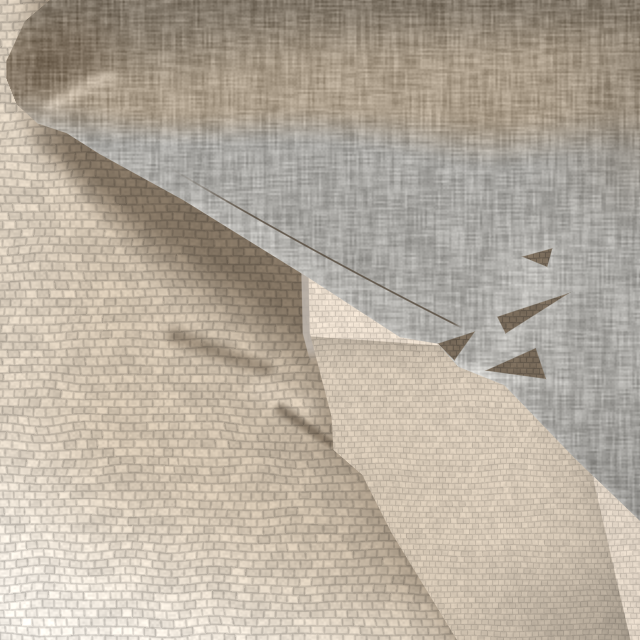
Reproduce this texture procedurally as a WebGL 1 fragment shader.

```glsl
precision highp float;

uniform vec2 u_resolution;

const vec3 CREAM = vec3(0.89, 0.84, 0.78);
const vec3 LINEN = vec3(0.785, 0.73, 0.655);
const vec3 BLEACHED = vec3(0.93, 0.91, 0.88);
const vec3 SHADE = vec3(0.43, 0.375, 0.31);
const vec3 SHEET_GREY = vec3(0.655, 0.65, 0.635);
const vec3 SHEET_BROWN = vec3(0.51, 0.47, 0.415);
const vec3 SHEET_TAN = vec3(0.67, 0.615, 0.54);
const vec2 COARSE_WEAVE = vec2(54.0, 76.0);
const vec2 FINE_WEAVE = vec2(100.0, 112.0);
const float SHADOW_STRENGTH = 0.83;

float hash(vec2 p) {
  return fract(sin(dot(p, vec2(127.1, 311.7))) * 43758.5453);
}

float noise(vec2 p) {
  vec2 i = floor(p), f = fract(p);
  f = f * f * (3.0 - 2.0 * f);
  return mix(mix(hash(i), hash(i + vec2(1.0, 0.0)), f.x),
             mix(hash(i + vec2(0.0, 1.0)), hash(i + 1.0), f.x), f.y);
}

float rise(float v, float a, float b, float amount) {
  return amount * clamp((v - a) / (b - a), 0.0, 1.0);
}

float cover(float d) {
  float w = 0.8 / u_resolution.y;
  return smoothstep(-w, w, d);
}

float segment(vec2 p, vec2 a, vec2 b) {
  vec2 ab = b - a;
  return length(p - a - ab * clamp(dot(p - a, ab) / dot(ab, ab), 0.0, 1.0));
}

float glow(vec2 p, vec2 a, vec2 b, float width) {
  float d = segment(p, a, b) / width;
  return exp(-d * d);
}

float side(vec2 p, vec2 a, vec2 b) {
  vec2 e = normalize(b - a);
  return e.x * (p.y - a.y) - e.y * (p.x - a.x);
}

// Positive inside, for either winding
float triangle(vec2 p, vec2 a, vec2 b, vec2 c) {
  float s = sign(side(c, a, b));
  return min(s * side(p, a, b), min(s * side(p, b, c), s * side(p, c, a)));
}

// Lower outline of the grey sheet
float sheetBottom(float x) {
  float y = 0.877 + rise(x, 0.01, 0.026, -0.04) + rise(x, 0.026, 0.059, -0.03);
  y += rise(x, 0.059, 0.104, -0.015) + rise(x, 0.104, 0.156, -0.033);
  y += rise(x, 0.156, 0.286, -0.0715) + rise(x, 0.286, 0.482, -0.1215);
  y += rise(x, 0.482, 0.625, -0.093) + rise(x, 0.625, 0.684, -0.01);
  y += rise(x, 0.684, 0.716, -0.036) + rise(x, 0.716, 0.788, -0.029);
  return y + rise(x, 0.788, 0.898, -0.114) + rise(x, 0.898, 1.0, -0.098);
}

// Right outline of the coarse cloth
float clothRight(float y) {
  float x = 0.714 + rise(y, 0.0, 0.167, -0.102) + rise(y, 0.167, 0.258, -0.046);
  x += rise(y, 0.258, 0.297, -0.045) + rise(y, 0.297, 0.349, -0.003);
  return x + rise(y, 0.349, 0.479, -0.034) + rise(y, 0.479, 0.566, -0.002);
}

// Signed brightness of staggered yarn cells
float weave(vec2 p, vec2 count) {
  vec2 q = p * count + 0.7 * vec2(noise(p * 17.0), noise(p * 15.0 + 9.0));
  q.x += 0.5 * mod(floor(q.y), 2.0);
  vec2 f = abs(fract(q) - 0.5);
  float gap = max(smoothstep(0.32, 0.5, f.x), smoothstep(0.27, 0.5, f.y));
  return 0.45 * (hash(floor(q)) - 0.5) + 0.25 - 0.65 * gap
       + 0.35 * (noise(p * 260.0) - 0.5);
}

vec3 backCloth(vec2 p) {
  float crease = 0.474 - 0.07 * (p.x - 0.49);
  vec3 c = mix(LINEN, CREAM, 0.15 + 0.3 * noise(p * 5.0));
  c *= 1.0 - 0.13 * smoothstep(0.2, 0.0, p.y) * smoothstep(0.65, 0.9, p.x);
  c *= 1.0 - 0.14 * exp(-abs(p.y - crease) * 45.0);
  c = mix(c, CREAM, cover(p.y - crease));
  float hem = side(p, vec2(0.985, 0.0), vec2(0.925, 0.26));
  c = mix(c * (1.0 - 0.12 * exp(-abs(hem) * 25.0)), CREAM * 0.96, cover(-hem));
  return c * (1.0 + 0.17 * weave(p, FINE_WEAVE));
}

vec3 frontCloth(vec2 p, float edge, float below) {
  vec3 c = mix(LINEN, BLEACHED, smoothstep(0.42, 0.0, p.y + 0.45 * p.x));
  c = mix(c, BLEACHED, 0.25 * smoothstep(0.2, 0.0, p.x));
  float reach = 0.05 + rise(p.x, 0.03, 0.25, 0.13) + rise(p.x, 0.25, 0.48, 0.04);
  float shadow = smoothstep(reach, reach * 0.25, below) * smoothstep(0.0, 0.12, p.x);
  shadow = max(shadow, 0.55 * exp(-edge * 14.0) * smoothstep(0.0, 0.1, p.y));
  shadow = max(shadow, 0.45 * exp(-edge * 28.0));
  shadow = max(shadow, 0.7 * glow(p, vec2(0.275, 0.474), vec2(0.415, 0.424), 0.015));
  shadow = max(shadow, 0.95 * glow(p, vec2(0.44, 0.36), vec2(0.515, 0.308), 0.011));
  c = mix(c, SHADE, SHADOW_STRENGTH * shadow);
  c += 0.09 * glow(p, vec2(0.41, 0.39), vec2(0.48, 0.365), 0.022);
  float rim = cover(0.011 - edge) * smoothstep(0.43, 0.46, p.y);
  return mix(c * (1.0 + 0.25 * weave(p, COARSE_WEAVE)), vec3(0.77, 0.74, 0.71), 0.8 * rim);
}

vec3 greySheet(vec2 p, float bottom) {
  float drift = 0.07 * (noise(p * vec2(4.0, 7.0)) - 0.5);
  float h = p.y + drift;
  vec3 c = mix(SHEET_GREY, SHEET_TAN, smoothstep(0.78, 0.87, h + 0.06 * p.x));
  c = mix(c, SHEET_BROWN, smoothstep(0.89, 0.98, h));
  c = mix(c, SHEET_BROWN, 0.6 * smoothstep(0.8, 1.05, p.x) * smoothstep(0.6, 0.85, p.y));
  // Rolled corner
  c = mix(c, SHADE, 0.75 * glow(p, vec2(0.02, 0.88), vec2(0.12, 0.92), 0.055));
  c += 0.17 * glow(p, vec2(0.08, 0.835), vec2(0.165, 0.878), 0.012);
  c *= 1.0 - 0.1 * smoothstep(0.4, 0.2, p.y);
  // Crossed threads
  float threads = noise(p * vec2(42.0, 310.0)) + noise(p * vec2(290.0, 32.0));
  c += 0.13 * (threads - 1.0) + 0.05 * (noise(p * 330.0) - 0.5);
  // Seam and pale selvedge
  float seamY = 0.729 - 0.59 * (p.x - 0.28) + 0.10 * (p.x - 0.28) * (p.x - 0.28);
  float span = smoothstep(0.25, 0.4, p.x) * (1.0 - smoothstep(0.705, 0.725, p.x));
  c += 0.035 * span * cover(seamY - p.y);
  c = mix(c, SHADE * 0.8, 0.85 * span * cover(0.0015 - abs(p.y - seamY)));
  c += 0.07 * exp(-abs(p.y - bottom) * 130.0);
  // Frayed patch with torn openings
  c += 0.07 * glow(p, vec2(0.77, 0.43), vec2(0.84, 0.58), 0.055);
  c += 0.08 * glow(p, vec2(0.72, 0.425), vec2(0.89, 0.397), 0.007);
  float tear = triangle(p, vec2(0.816, 0.599), vec2(0.863, 0.612), vec2(0.855, 0.583));
  tear = max(tear, triangle(p, vec2(0.777, 0.505), vec2(0.889, 0.542), vec2(0.79, 0.479)));
  tear = max(tear, triangle(p, vec2(0.759, 0.421), vec2(0.837, 0.456), vec2(0.853, 0.408)));
  tear = max(tear, triangle(p, vec2(0.684, 0.463), vec2(0.742, 0.482), vec2(0.71, 0.437)));
  vec3 hole = SHADE * (1.0 + 0.3 * weave(p, FINE_WEAVE));
  return mix(c, hole, 0.92 * cover(tear));
}

void main() {
  vec2 p = gl_FragCoord.xy / u_resolution;
  float bottom = sheetBottom(p.x);
  float left = 0.01 + rise(p.y, 0.905, 0.967, 0.029) + rise(p.y, 0.967, 1.0, 0.039);
  float edge = clothRight(p.y) - p.x;

  vec3 color = backCloth(p);
  color = mix(color, frontCloth(p, max(edge, 0.0), max(bottom - p.y, 0.0)), cover(edge));
  color = mix(color, greySheet(p, bottom), cover(min(p.y - bottom, p.x - left)));
  gl_FragColor = vec4(clamp(color, 0.0, 1.0), 1.0);
}
```
